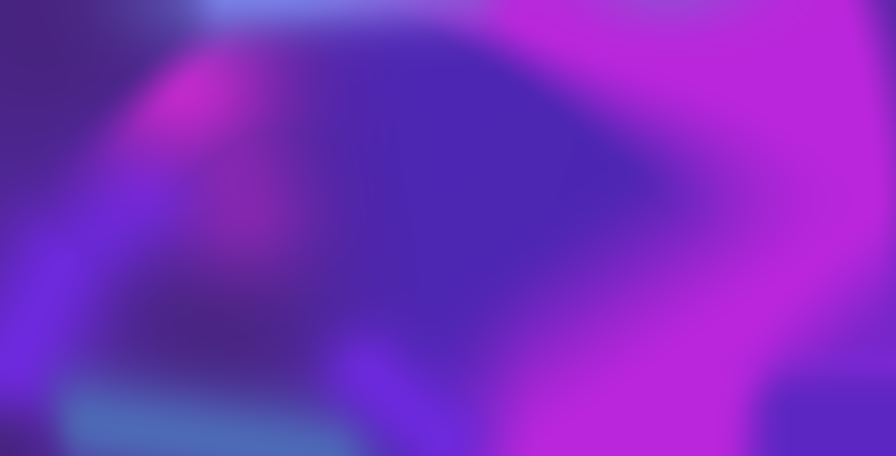
A Shadertoy shader for this background:

```glsl
// Soft abstract gradient: an indigo wedge wrapped by a magenta sweep, with
// violet, blue and teal glows along the rim. Each layer is a blurred
// half-plane, ellipse or stroke mixed over the previous colour.

const vec3 DARK    = vec3(0.28, 0.14, 0.50);
const vec3 PLUM    = vec3(0.31, 0.15, 0.58);
const vec3 INDIGO  = vec3(0.30, 0.15, 0.70);
const vec3 VIOLET  = vec3(0.43, 0.16, 0.87);
const vec3 MAGENTA = vec3(0.73, 0.15, 0.86);
const vec3 ROSE    = vec3(0.76, 0.16, 0.80);
const vec3 SKY     = vec3(0.47, 0.50, 0.90);
const vec3 LILAC   = vec3(0.56, 0.31, 0.83);
const vec3 TEAL    = vec3(0.30, 0.43, 0.72);
const vec3 GRAPE   = vec3(0.46, 0.15, 0.79);
const vec3 IRIS    = vec3(0.36, 0.15, 0.76);

// Gaussian ellipse
float glow(vec2 p, vec2 centre, vec2 radii) {
    vec2 q = (p - centre) / radii;
    return exp(-dot(q, q));
}

// Gaussian falloff around the segment a-b
float stroke(vec2 p, vec2 a, vec2 b, float radius) {
    vec2 ab = b - a;
    float t = clamp(dot(p - a, ab) / dot(ab, ab), 0.0, 1.0);
    vec2 q = (p - a - ab * t) / radius;
    return exp(-dot(q, q));
}

// Blurred half-plane, 1 on the side the normal points to
float side(vec2 p, vec2 origin, vec2 normal, float blur) {
    return smoothstep(-blur, blur, dot(p - origin, normalize(normal)));
}

// Signed distance to a quadrant with a rounded corner, open right and down
float cornerDistance(vec2 p, vec2 corner, float radius) {
    vec2 q = vec2(corner.x - p.x, p.y - corner.y) + radius;
    return length(max(q, 0.0)) + min(max(q.x, q.y), 0.0) - radius;
}

// Left half: dark corner, violet stream, rose flare
vec3 paintLeft(vec3 col, vec2 p) {
    col = mix(col, DARK, glow(p, vec2(0.10, 0.95), vec2(0.30, 0.28)));
    float stream = max(stroke(p, vec2(0.03, 0.20), vec2(0.14, 0.41), 0.15),
                       0.9 * stroke(p, vec2(0.14, 0.41), vec2(0.31, 0.56), 0.14));
    col = mix(col, VIOLET, stream);
    col = mix(col, DARK, 0.9 * glow(p, vec2(0.46, 0.27), vec2(0.19, 0.16)));

    float flare = max(glow(p, vec2(0.40, 0.81), vec2(0.21, 0.18)),
                      0.45 * stroke(p, vec2(0.48, 0.78), vec2(0.54, 0.54), 0.15));
    flare *= side(p, vec2(0.345, 0.825), vec2(0.7, -0.7), 0.06);
    return mix(col, ROSE, flare);
}

// Right half: magenta outside a wedge whose tip points right
vec3 paintSweep(vec3 col, vec2 p) {
    vec2 tip = vec2(1.66, 0.58);
    float upperBlur = mix(0.07, 0.18, smoothstep(1.1, 1.7, p.x));
    float upper = side(p, tip, vec2(0.50, 0.866), upperBlur);
    float lower = side(p, tip, vec2(0.56, -0.83), 0.22)
                * smoothstep(0.85, 1.2, p.x);
    return mix(col, MAGENTA, 1.0 - (1.0 - upper) * (1.0 - lower));
}

// Darker shapes beyond the sweep on the right edge
vec3 paintRightRim(vec3 col, vec2 p) {
    float rise = max(p.y - 0.5, 0.0) / 0.5;
    float rim = smoothstep(-0.06, 0.08, p.x - 1.98 + 0.08 * rise * rise);
    col = mix(col, vec3(0.36, 0.15, 0.66), rim);

    float haze = side(p, vec2(1.87, 0.34), vec2(0.66, -0.75), 0.13);
    col = mix(col, GRAPE, haze * smoothstep(1.55, 1.75, p.x));

    float corner = cornerDistance(p, vec2(1.65, 0.19), 0.10);
    float ridge = glow(p, vec2(1.97, 0.205), vec2(0.22, 0.03));
    col = mix(col, IRIS, smoothstep(0.05, -0.10, corner));
    return mix(col, vec3(0.50, 0.16, 0.86), 0.5 * ridge);
}

// Blue and lilac light spilling in from the top
vec3 paintTop(vec3 col, vec2 p) {
    col = mix(col, vec3(0.36, 0.38, 0.72),
              0.55 * glow(p, vec2(0.40, 1.0), vec2(0.16, 0.11)));
    vec3 light = mix(SKY, LILAC, smoothstep(0.6, 1.1, p.x));
    col = mix(col, light, stroke(p, vec2(0.50, 1.01), vec2(1.02, 1.02), 0.08));
    return mix(col, LILAC, 0.75 * glow(p, vec2(1.47, 1.02), vec2(0.18, 0.08)));
}

// Teal pool and violet plume along the bottom
vec3 paintBottom(vec3 col, vec2 p) {
    float pool = stroke(p, vec2(0.20, 0.07), vec2(0.72, 0.0), 0.11);
    float bank = smoothstep(0.06, 0.18, p.x + 0.25 * p.y);
    col = mix(col, TEAL, 0.95 * pool * bank);
    col = mix(col, DARK, glow(p, vec2(0.0), vec2(0.11, 0.10)));
    return mix(col, VIOLET, 0.95 * stroke(p, vec2(0.81, 0.18), vec2(0.97, 0.04), 0.10));
}

void mainImage(out vec4 fragColor, in vec2 fragCoord) {
    // Canvas units: height 1, width 1.97
    vec2 p = fragCoord / iResolution.xy * vec2(1.97, 1.0);

    vec3 col = mix(PLUM, INDIGO, smoothstep(0.50, 0.98, p.x + 0.15 * (p.y - 0.5)));
    col = paintLeft(col, p);
    col = paintSweep(col, p);
    col = paintRightRim(col, p);
    col = paintTop(col, p);
    col = paintBottom(col, p);
    fragColor = vec4(col, 1.0);
}
```
